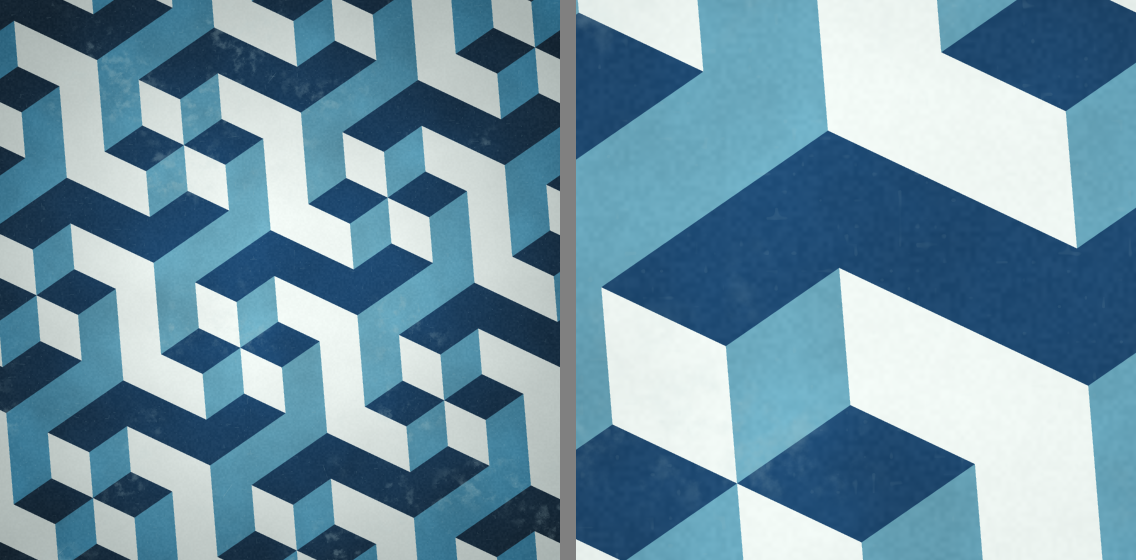
Left: the whole. Right: its middle third, enlarged.
This pattern is drawn by a Shadertoy shader. Its source:

```glsl
float hash(vec2 p) {
    vec3 q = fract(vec3(p.xyx) * 0.1031);
    q += dot(q, q.yzx + 33.33);
    return fract((q.x + q.y) * q.z);
}

float noise(vec2 p) {
    vec2 i = floor(p), f = fract(p);
    f = f * f * (3.0 - 2.0 * f);
    return mix(mix(hash(i), hash(i + vec2(1, 0)), f.x),
               mix(hash(i + vec2(0, 1)), hash(i + vec2(1, 1)), f.x), f.y);
}

float fbm(vec2 p) {
    float sum = 0.0, amp = 0.5;
    for (int i = 0; i < 5; i++) {
        sum += amp * noise(p);
        p = mat2(1.6, 1.2, -1.2, 1.6) * p + 7.3;
        amp *= 0.5;
    }
    return sum;
}

// Which rhombus face covers this point: x = top, y = left, z = right
vec3 faceAt(vec2 uv) {
    // Oblique axes of the triangular grid, measured from a star centre
    mat2 axes = mat2(0.07413, -0.03509, 0.06745, 0.04662);
    vec2 g = inverse(axes) * (uv - vec2(0.4292, 0.3789));
    for (int k = 0; k < 2; k++) {
        // 21 rhombi per repeat; the bit mask marks two star points and a Z bar
        vec2 cell = floor(g);
        int id = int(mod(cell.x - 4.0 * cell.y + 0.5, 21.0));
        if (((47625 >> id) & 1) == 1) return k == 0 ? vec3(1, 0, 0) : vec3(0, 1, 0);
        g = vec2(g.y, -g.x - g.y); // turn by a third
    }
    return vec3(0, 0, 1);
}

// Short faint scratches at random places
float scratches(vec2 uv) {
    float mark = 0.0;
    for (int i = 0; i < 18; i++) {
        float n = float(i);
        vec2 start = vec2(hash(vec2(n, 1.7)), hash(vec2(n, 5.2)));
        float angle = 6.2832 * hash(vec2(n, 9.4));
        vec2 stroke = vec2(cos(angle), sin(angle)) * mix(0.008, 0.035, hash(vec2(n, 13.1)));
        vec2 d = uv - start;
        float t = clamp(dot(d, stroke) / dot(stroke, stroke), 0.0, 1.0);
        mark = max(mark, smoothstep(0.0016, 0.0002, length(d - stroke * t)));
    }
    return mark * noise(uv * 160.0);
}

void mainImage(out vec4 fragColor, in vec2 fragCoord) {
    vec2 uv = fragCoord / iResolution.y;

    // Smooth edges by averaging a 4 x 4 grid of samples
    vec3 face = vec3(0);
    for (int i = 0; i < 16; i++) {
        vec2 offset = (vec2(i % 4, i / 4) - 1.5) * 0.3;
        face += faceAt((fragCoord + offset) / iResolution.y) / 16.0;
    }

    // Each face shades from its centre tint to a darker border tint
    mat3 centreTints = mat3(0.12, 0.29, 0.45,  0.95, 0.98, 0.965,  0.42, 0.66, 0.74);
    mat3 borderTints = mat3(0.08, 0.14, 0.19,  0.67, 0.71, 0.70,  0.18, 0.41, 0.52);
    float vignette = smoothstep(0.05, 0.73, length(fragCoord / iResolution.xy - 0.5));
    vec3 color = mix(centreTints * face, borderTints * face, vignette);

    // Worn print: cloudy mottling, fine grain, scuffs, specks and scratches
    float ink = 1.0 - face.y;
    float cloud = fbm(uv * 11.0) - 0.48;
    float grain = noise(uv * 330.0) - 0.5;
    color *= 1.0 + cloud * mix(0.06, 0.26, ink);
    color += grain * mix(0.018, 0.035, ink);
    float scuff = smoothstep(0.53, 0.75, fbm(uv * 7.0 + 31.0)) * smoothstep(0.45, 0.8, fbm(uv * 75.0));
    float speck = smoothstep(0.88, 0.98, noise(uv * 190.0 + 57.0));
    float wear = 0.35 * scuff + 0.11 * speck + 0.2 * scratches(uv);
    color = mix(color, vec3(0.66, 0.76, 0.77), wear * mix(0.3, 0.8, ink));

    fragColor = vec4(clamp(color, 0.0, 1.0), 1.0);
}
```
